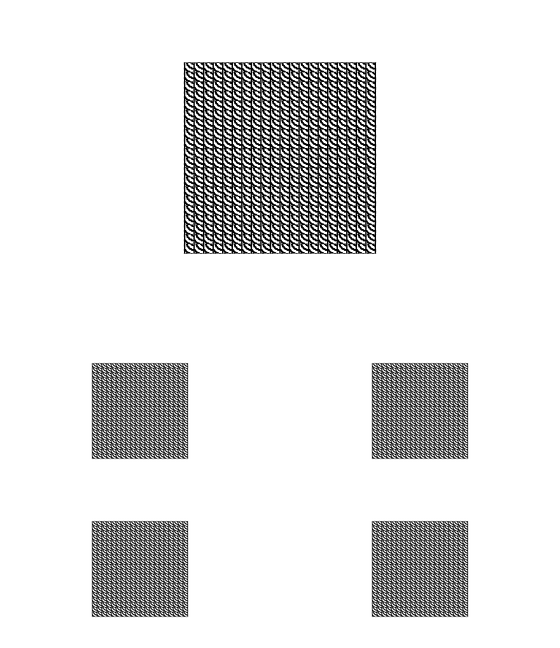
Top, the tile; bottom, the same tile 2 across and 2 down.
Reproduce this pattern procedurally as a Shadertoy shader.

```glsl
const float REPEATS = 20.0;
const float PANEL_SIZE = 0.604;
const vec2 GRID_HALF_WIDTH = vec2(0.075, 0.03);
const vec3 PAPER = vec3(1.0);
const vec3 INK = vec3(0.015);

float coverage(float dist, float pixel) {
    return clamp(0.5 - dist / pixel, 0.0, 1.0);
}

float boxDistance(vec2 p, vec2 halfSize) {
    vec2 d = abs(p) - halfSize;
    return length(max(d, 0.0)) + min(max(d.x, d.y), 0.0);
}

// Distance to concentric bands, with edges rippled by layered sines
float arcDistance(vec2 p, vec2 center, float radius, float spacing, float halfWidth) {
    vec2 q = p - center;
    float angle = atan(-q.x, -q.y);
    float ripple = 0.018 * sin(angle * 17.0) + 0.008 * sin(angle * 29.0 + 1.3);
    float phase = (length(q) + ripple - radius) / spacing;
    return abs(fract(phase + 0.5) - 0.5) * spacing - halfWidth;
}

// Distance to the cell borders, thicker on the vertical sides
float gridDistance(vec2 cell, vec2 halfWidth) {
    vec2 d = 0.5 - abs(cell - 0.5) - halfWidth;
    return min(d.x, d.y);
}

float cellInk(vec2 cell, float pixel) {
    float bands = coverage(arcDistance(cell, vec2(1.05, 1.2), 1.08, 0.46, 0.125), pixel);
    float grid = coverage(gridDistance(cell, GRID_HALF_WIDTH), pixel);
    return max(1.0 - bands, grid);
}

void mainImage(out vec4 fragColor, in vec2 fragCoord) {
    vec2 p = (fragCoord - 0.5 * iResolution.xy) / iResolution.y;

    // One unit per repeat, with the panel centered on the canvas
    float scale = REPEATS / PANEL_SIZE;
    float pixel = scale / iResolution.y;
    vec2 gridPos = p * scale + 0.5 * REPEATS;

    // White margins surround the panel, so the canvas wraps cleanly
    vec2 panelHalf = vec2(0.5 * REPEATS) + GRID_HALF_WIDTH;
    float panel = coverage(boxDistance(p * scale, panelHalf), pixel);
    float ink = panel * cellInk(fract(gridPos), pixel);

    fragColor = vec4(mix(PAPER, INK, ink), 1.0);
}
```
